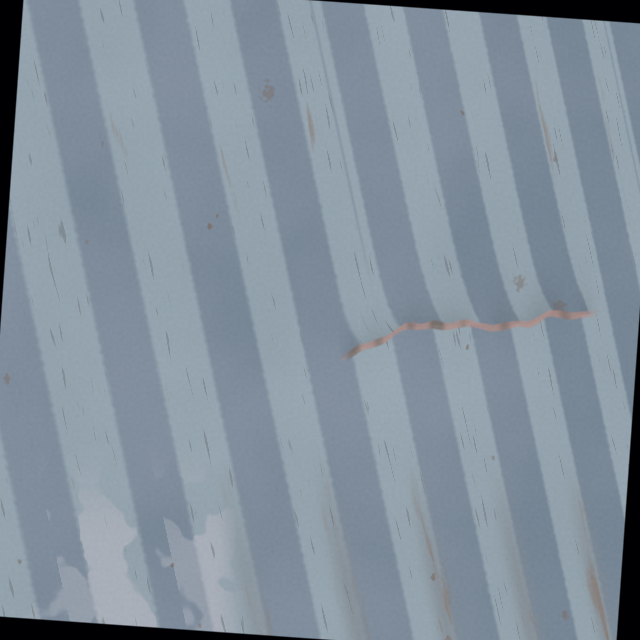
Reproduce this texture procedurally as a Shadertoy shader.

```glsl
const vec3 BACKDROP = vec3(0.0, 0.0, 0.01);
const vec3 RIDGE = vec3(0.58, 0.64, 0.68);
const vec3 VALLEY_LIT = vec3(0.51, 0.56, 0.62);
const vec3 VALLEY_DIM = vec3(0.46, 0.52, 0.58);
const vec3 GRIME = vec3(0.51, 0.54, 0.57);
const vec3 RUST = vec3(0.53, 0.46, 0.42);
const vec3 PINK_RUST = vec3(0.69, 0.55, 0.52);
const vec3 GLARE = vec3(0.67, 0.69, 0.73);

vec2 hash2(vec2 p) {
    vec2 k = vec2(dot(p, vec2(127.1, 311.7)), dot(p, vec2(269.5, 183.3)));
    return fract(sin(k) * 43758.5);
}

float corner(vec2 cell, vec2 f, vec2 o) {
    return dot(hash2(cell + o) * 2.0 - 1.0, f - o);
}

float gradientNoise(vec2 p) {
    vec2 c = floor(p), f = fract(p);
    vec2 u = f * f * f * (f * (f * 6.0 - 15.0) + 10.0);
    vec2 e = vec2(0.0, 1.0);
    return mix(mix(corner(c, f, e.xx), corner(c, f, e.yx), u.x),
               mix(corner(c, f, e.xy), corner(c, f, e.yy), u.x), u.y);
}

float fbm(vec2 p) {
    float sum = 0.0, amp = 0.6;
    for (int i = 0; i < 4; i++) {
        sum += amp * gradientNoise(p);
        p = p * 2.03 + 17.3;
        amp *= 0.5;
    }
    return sum;
}

float window(float lo, float hi, float soft, float x) {
    return smoothstep(lo - soft, lo + soft, x) * (1.0 - smoothstep(hi - soft, hi + soft, x));
}

// Ridge number at a point: slanted, with spacing narrowing to the right
float ridgeCoord(vec2 p, float bend) {
    float x = p.x - 0.213 * (1.0 - p.y) - bend;
    return 1.03 - log(1.0 - 0.512 * x) / 0.092;
}

float creaseHeight(float x) {
    return 0.442 + 0.049 * smoothstep(0.53, 0.65, x) + 0.018 * smoothstep(0.82, 0.86, x)
         + 0.012 * gradientNoise(vec2(x * 24.0, 2.0));
}

float sheetMask(vec2 p, float tilt, float halfSize, float aa) {
    vec2 d = p - 0.5;
    vec2 q = vec2(cos(tilt) * d.x - sin(tilt) * d.y, sin(tilt) * d.x + cos(tilt) * d.y);
    return 1.0 - smoothstep(-aa, aa, max(abs(q.x), abs(q.y)) - halfSize);
}

// Scattered rust specks, larger ones being rarer
float specks(vec2 p) {
    float cover = 0.0;
    for (int i = 0; i < 18; i++) {
        vec2 r = hash2(vec2(float(i), 4.7));
        float size = mix(0.003, 0.013, pow(hash2(r * 9.0).x, 4.0));
        vec2 d = (p - r) * vec2(1.0, 0.75);
        float edge = length(d) / size + 1.3 * gradientNoise(p * 140.0);
        cover = max(cover, (1.0 - smoothstep(0.4, 1.2, edge)) * mix(0.4, 0.9, hash2(r).y));
    }
    return cover;
}

void mainImage(out vec4 fragColor, in vec2 fragCoord) {
    vec2 p = fragCoord / iResolution.xy;
    float aa = 1.0 / min(iResolution.x, iResolution.y);

    // Dent that pushes the ridges sideways just above the crease
    float rise = p.y - creaseHeight(p.x);
    float dentSpan = window(0.54, 0.925, 0.015, p.x);
    float dent = dentSpan * smoothstep(-aa, aa, rise) * exp(-max(rise, 0.0) / 0.04);

    // Corrugation
    float n = ridgeCoord(p, 0.018 * dent);
    float id = floor(n + 0.5), side = n - id;
    float halfWidth = mix(0.265, 0.22, p.x) + 0.03 * (hash2(vec2(id, 1.0)).x - 0.5);
    float serration = 0.02 * gradientNoise(vec2(id * 7.0, p.y * 110.0));
    float edgeSoft = 0.012 + (1.2 * aa) * 9.0;
    float ridge = 1.0 - smoothstep(-edgeSoft, edgeSoft, abs(side) - halfWidth + serration);

    // Painted metal tones
    float cloud = fbm(p * 4.0);
    float lit = smoothstep(0.0, 1.0, 0.56 + 0.5 * (0.5 - p.x) + 1.1 * cloud);
    vec3 color = mix(mix(VALLEY_DIM, VALLEY_LIT, lit), RIDGE + 0.035 * cloud, ridge);

    // Seam line on every fourth ridge
    float seam = exp(-pow((side - 0.13) / 0.018, 2.0)) * step(abs(mod(id, 4.0)), 0.5);
    color = mix(color, VALLEY_DIM, 0.45 * seam * smoothstep(0.5, 0.7, p.y));

    // Glare patches at the lower left
    float glareZone = window(0.06, 0.36, 0.03, p.x) * (1.0 - smoothstep(0.14, 0.32, p.y));
    float patches = gradientNoise(p * vec2(15.0, 11.0) + 3.0) + 0.3 * gradientNoise(p * 38.0);
    float glare = smoothstep(0.0, 0.1, patches + 0.22 * ridge - 0.5 * side - 0.1);
    color = mix(color, GLARE, glareZone * glare * mix(0.5, 0.9, ridge));

    // Grime and rust running down the ridge flanks
    vec2 along = vec2(n * 9.0, p.y * 7.0);
    float runs = fbm(along);
    float flank = exp(-pow((side - 0.17) / 0.12, 2.0));
    float lowRun = flank * (1.0 - smoothstep(0.08, 0.32, p.y)) * smoothstep(0.2, 0.5, p.x);
    color = mix(color, GRIME, 0.75 * lowRun);
    color = mix(color, RUST, 0.65 * lowRun * smoothstep(0.08, 0.3, runs));
    float highRun = exp(-pow((side + 0.17) / 0.05, 2.0)) * smoothstep(0.62, 0.8, p.y);
    color = mix(color, RUST, 0.5 * highRun * smoothstep(0.12, 0.35, runs));
    float scratch = smoothstep(0.3, 0.46, gradientNoise(vec2(n * 30.0, p.y * 18.0)));
    color = mix(color, GRIME * 0.85, 0.5 * scratch * ridge);
    color = mix(color, RUST * 0.9, 0.75 * specks(p));

    // Dent shading and rusty crease
    color *= 1.0 - 0.14 * dent * (0.6 + 1.2 * gradientNoise(p * vec2(22.0, 6.0)));
    float wear = gradientNoise(vec2(p.x * 30.0, 8.0));
    float line = dentSpan * (1.0 - smoothstep(0.003, 0.006 + aa, abs(rise) - 0.004 * wear));
    vec3 creaseColor = mix(PINK_RUST, RUST * 0.9, smoothstep(0.0, 0.3, wear + 0.3 * cloud));
    color = mix(color, creaseColor, 0.75 * line);

    // Fine grain, then the tilted sheet over its backdrop
    color += 0.018 * gradientNoise(p * 170.0);
    fragColor = vec4(mix(BACKDROP, color, sheetMask(p, 0.0704, 0.4975, aa)), 1.0);
}
```
